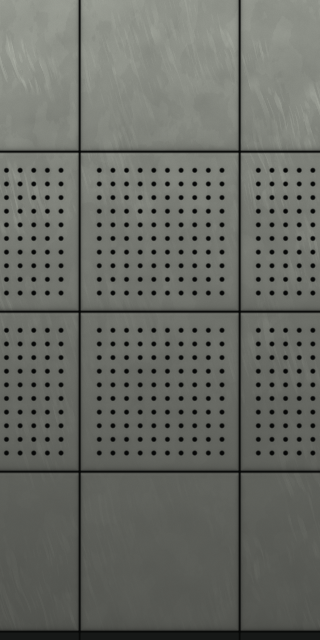
Give the GLSL for this texture, as a WebGL 1 fragment shader.

```glsl
precision highp float;
uniform vec2 u_resolution;

#define PANEL 0.5
#define ORIGIN vec2(0.249, 0.026)
#define SEAM 0.0026
#define HOLE_PITCH 0.0426
#define HOLE_RADIUS 0.0072
#define HOLES 10.0
#define TOP_COLOR vec3(0.570, 0.583, 0.550)
#define BOTTOM_COLOR vec3(0.328, 0.334, 0.315)
#define STRIP_COLOR vec3(0.085, 0.095, 0.090)
#define GAP_COLOR vec3(0.025, 0.029, 0.026)
#define SCRATCHES 0.050
#define MOTTLE 0.060

float hash(vec2 p) {
  vec3 q = fract(vec3(p.xyx) * 0.1031);
  q += dot(q, q.yzx + 33.33);
  return fract((q.x + q.y) * q.z);
}

float noise(vec2 p) {
  vec2 i = floor(p), f = fract(p);
  f = f * f * (3.0 - 2.0 * f);
  return mix(mix(hash(i), hash(i + vec2(1.0, 0.0)), f.x),
             mix(hash(i + vec2(0.0, 1.0)), hash(i + vec2(1.0, 1.0)), f.x), f.y);
}

float fbm(vec2 p) {
  float sum = 0.0, gain = 0.5;
  for (int i = 0; i < 5; i++) {
    sum += gain * noise(p);
    p = mat2(1.6, 1.2, -1.2, 1.6) * p + 17.3;
    gain *= 0.5;
  }
  return sum;
}

// Distance to a rounded square, negative inside
float roundedSquare(vec2 p, float halfSize, float radius) {
  vec2 d = abs(p) - halfSize + radius;
  return length(max(d, 0.0)) + min(max(d.x, d.y), 0.0) - radius;
}

// Steep broken scratches and stains, strongest high on the wall
float wear(vec2 p, vec2 id, float height) {
  vec2 seed = 9.0 * vec2(hash(id + 21.0), hash(id + 47.0));
  float mottle = fbm(p * 13.0 + seed) - 0.48;
  float stain = smoothstep(0.49, 0.56, fbm(p * vec2(19.0, 12.0) + seed + 31.0)) - 0.45;

  vec2 along = normalize(vec2(0.27, -0.96));
  vec2 s = vec2(dot(p, vec2(-along.y, along.x)), dot(p, along));
  s.x += 0.012 * noise(p * 11.0);
  float streak = smoothstep(0.62, 0.84, noise(s * vec2(110.0, 13.0) + 60.0));
  streak += 0.6 * smoothstep(0.66, 0.86, noise(s * vec2(190.0, 26.0) + 90.0));
  streak *= smoothstep(0.36, 0.60, fbm(p * 5.0 + 70.0));
  streak *= mix(0.45, 1.0, smoothstep(0.1, 0.35, abs(p.x - 0.5)));

  float strength = mix(0.45, 1.0, smoothstep(0.3, 0.9, height));
  float grain = hash(floor(p * 384.0)) - 0.5;
  return strength * (MOTTLE * mottle + 0.018 * stain + SCRATCHES * streak) + 0.008 * grain;
}

void main() {
  vec2 p = gl_FragCoord.xy / u_resolution.x;
  float height = gl_FragCoord.y / u_resolution.y;
  float px = 1.0 / u_resolution.x;

  // Panel grid
  vec2 grid = (p - ORIGIN) / PANEL;
  vec2 id = floor(grid);
  vec2 q = (fract(grid) - 0.5) * PANEL;
  float edge = roundedSquare(q, 0.5 * PANEL - SEAM, 0.004);
  float depth = max(-edge, 0.0);

  // Painted metal with a vertical falloff
  vec3 color = mix(BOTTOM_COLOR, TOP_COLOR, pow(height, 1.25));
  color *= 1.0 + 0.03 * (hash(id + 5.0) - 0.5);
  color *= 1.0 + 2.0 * wear(p, id, height);

  // Bevel: soft dark rim, deeper shade below, thin light above
  float fromTop = 0.5 * PANEL - q.y;
  float fromBottom = 0.5 * PANEL + q.y;
  color *= 1.0 - 0.30 * exp(-depth / 0.0045);
  color *= 1.0 - 0.14 * exp(-fromBottom / 0.016);
  color *= 1.0 + 0.10 * exp(-pow((fromTop - 0.008) / 0.004, 2.0));

  // Holes in the two middle rows
  float perforated = step(abs(id.y - 1.5), 0.6);
  vec2 h = (q - vec2(0.003 * step(abs(id.x), 0.5), 0.0)) / HOLE_PITCH;
  vec2 cell = abs(floor(h) + 0.5);
  perforated *= step(max(cell.x, cell.y), 0.5 * HOLES);
  vec2 local = (fract(h) - 0.5) * HOLE_PITCH;
  float hole = length(local) - HOLE_RADIUS;
  float lip = length(local + vec2(0.0, 0.0022)) - HOLE_RADIUS;
  color *= 1.0 + perforated * 0.07 * exp(-max(lip, 0.0) / 0.002);
  color *= 1.0 - perforated * 0.10 * exp(-max(hole, 0.0) / 0.004);
  color = mix(color, GAP_COLOR, perforated * (1.0 - smoothstep(-px, px, hole)));

  // Dark base strip, then the seams over everything
  color = mix(STRIP_COLOR, color, step(0.0, id.y));
  color = mix(color, GAP_COLOR, smoothstep(-px, px, edge));
  gl_FragColor = vec4(color, 1.0);
}
```
